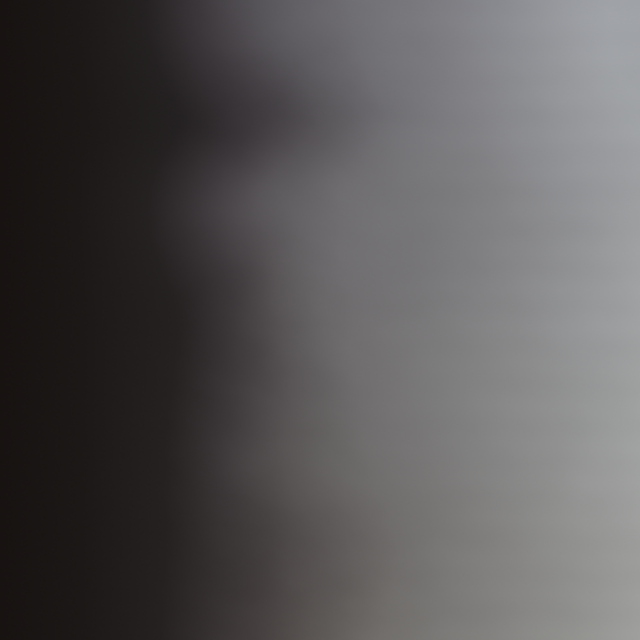
Write a three.js fragment shader that draws this background.

```glsl
varying vec2 vUv;

float hash(vec2 p) {
  return fract(sin(dot(p, vec2(127.1, 311.7))) * 43758.5453);
}

float noise(vec2 p) {
  vec2 i = floor(p);
  vec2 f = fract(p);
  f = f * f * f * (f * (f * 6.0 - 15.0) + 10.0);
  return mix(mix(hash(i), hash(i + vec2(1.0, 0.0)), f.x),
             mix(hash(i + vec2(0.0, 1.0)), hash(i + vec2(1.0, 1.0)), f.x), f.y);
}

// Layered noise, centred on zero
float mist(vec2 p) {
  float sum = 0.0;
  float amplitude = 0.5;
  for (int i = 0; i < 4; i++) {
    sum += amplitude * (noise(p) - 0.5);
    p = mat2(1.6, 1.0, -1.0, 1.6) * p + 7.3;
    amplitude *= 0.5;
  }
  return sum;
}

// Soft elliptical patch
float patchGlow(vec2 p, vec2 center, vec2 radius) {
  vec2 d = (p - center) / radius;
  return exp(-dot(d, d));
}

float ramp(float a, float b, float x) {
  return clamp((x - a) / (b - a), 0.0, 1.0);
}

// Shadow to light, from left to right
vec3 shade(float x) {
  vec3 color = mix(vec3(0.092, 0.074, 0.068), vec3(0.108, 0.095, 0.090), ramp(0.0, 0.13, x));
  color = mix(color, vec3(0.145, 0.130, 0.130), ramp(0.13, 0.25, x));
  color = mix(color, vec3(0.235, 0.217, 0.225), ramp(0.25, 0.35, x));
  color = mix(color, vec3(0.345, 0.330, 0.337), ramp(0.35, 0.46, x));
  color = mix(color, vec3(0.437, 0.429, 0.434), ramp(0.46, 0.58, x));
  color = mix(color, vec3(0.535, 0.535, 0.541), ramp(0.58, 0.80, x));
  return mix(color, vec3(0.630, 0.638, 0.641), ramp(0.80, 1.02, x));
}

void main() {
  vec2 p = vUv;

  // Bends in the shadow edge
  float light = p.x;
  light += 0.055 * patchGlow(p, vec2(0.42, 0.67), vec2(0.22, 0.09));
  light += 0.035 * patchGlow(p, vec2(0.52, 0.54), vec2(0.10, 0.10));
  light += 0.045 * patchGlow(p, vec2(0.42, 1.00), vec2(0.22, 0.12));
  light += 0.030 * patchGlow(p, vec2(0.50, 0.27), vec2(0.12, 0.08));
  light -= 0.050 * patchGlow(p, vec2(0.40, 0.81), vec2(0.20, 0.07));
  light -= 0.025 * patchGlow(p, vec2(0.30, 0.48), vec2(0.10, 0.14));
  light -= 0.035 * patchGlow(p, vec2(0.54, 0.14), vec2(0.18, 0.13));

  // Bright upper corner and dimmer right side
  light += 0.070 * patchGlow(p, vec2(0.92, 0.95), vec2(0.16, 0.17));
  light -= 0.040 * patchGlow(p, vec2(0.76, 0.64), vec2(0.20, 0.12));
  light -= 0.035 * patchGlow(p, vec2(0.88, 0.08), vec2(0.25, 0.12));

  // Drifting haze
  float haze = smoothstep(0.12, 0.50, p.x);
  light += haze * 0.050 * mist(p * vec2(5.0, 7.0) + 3.0);
  light += haze * 0.025 * mist(mat2(0.94, 0.34, -0.34, 0.94) * p * vec2(12.0, 20.0));

  vec3 color = shade(light);

  // Faint horizontal bands
  float sway = 1.5 * noise(p * vec2(4.0, 6.0));
  color += 0.003 * smoothstep(0.4, 0.9, p.x) * sin(p.y * 105.0 + sway);

  // Cool top, warm-green base
  color += (p.y - 0.5) * haze * vec3(-0.006, 0.000, 0.030);

  // Fine grain
  color += 0.004 * (noise(p * 380.0) - 0.5);
  gl_FragColor = vec4(color, 1.0);
}
```
